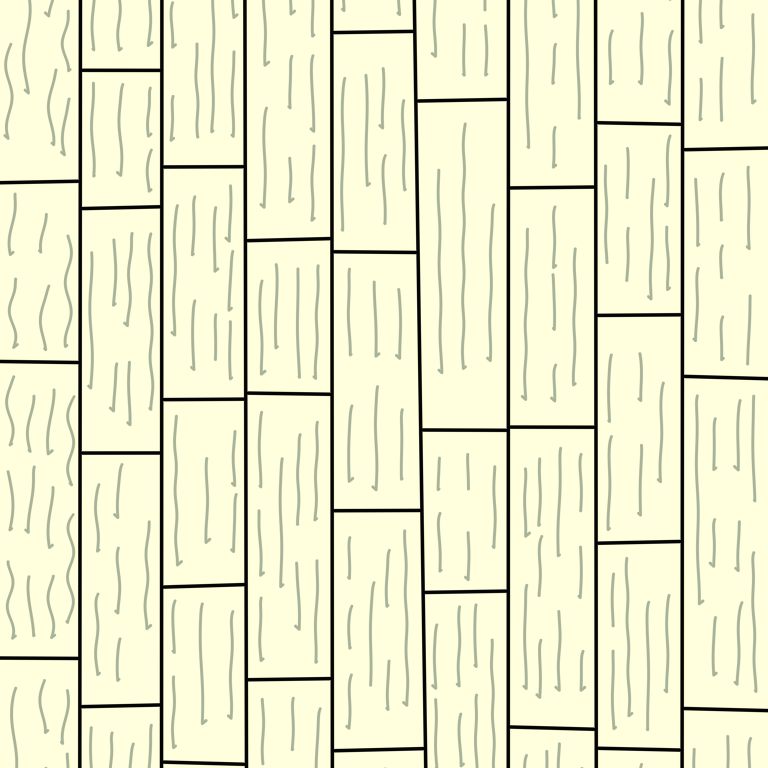
Write a Shadertoy shader that draws this texture.

```glsl
#define COLUMNS 9.0
#define PLANK_LENGTH 0.307
#define LENGTH_VARIATION 0.5
#define SEAM_HALF_WIDTH 0.0023
#define GRAIN_HALF_WIDTH 0.0019
#define JOINT_TILT 0.007
#define WOBBLE 0.0014
#define WOOD vec3(1.0, 1.0, 0.87)
#define GRAIN vec3(0.66, 0.70, 0.60)
#define INK vec3(0.01)

float hash(vec2 p) {
    return fract(sin(dot(p, vec2(127.1, 311.7))) * 43758.5453);
}

float coverage(float d) {
    float aa = 0.75 / iResolution.y;
    return 1.0 - smoothstep(-aa, aa, d);
}

float segmentDistance(vec2 p, vec2 a, vec2 b) {
    vec2 ab = b - a;
    return length(p - a - ab * clamp(dot(p - a, ab) / dot(ab, ab), 0.0, 1.0));
}

// Slightly leaning, unevenly spaced column boundary
float columnEdge(float i, float y) {
    float x = i / COLUMNS;
    float bend = 0.0105 * sin(3.1416 * x) + 0.005 * sin(6.2832 * x);
    float lean = 0.005 * (hash(vec2(i, 3.0)) - 0.6) - 0.013 * exp(-4.0 * (i - 5.0) * (i - 5.0));
    return x - bend + lean * (y - 0.5);
}

// Height of joint k across a column, u running from left to right
float jointHeight(float column, float k, float u) {
    float phase = fract(column * 0.618 + 0.55);
    float jitter = LENGTH_VARIATION * (hash(vec2(column + 11.0, k)) - 0.5);
    float tilt = JOINT_TILT * (hash(vec2(column, k + 23.0)) - 0.5);
    return (k + phase + jitter) * PLANK_LENGTH + tilt * (u - 0.5);
}

// Horizontal drift of a grain stroke, curling at its top
float strokeOffset(float y, float top, float bottom, vec2 id, float wobble) {
    float slope = 0.045 * (hash(id + 31.0) - 0.5);
    float wave = wobble * sin(y * mix(45.0, 100.0, hash(id + 37.0)) + 6.28 * hash(id + 41.0));
    float curl = 0.004 * (hash(id + 43.0) - 0.2) * exp((y - top) / 0.006);
    return slope * (y - 0.5 * (top + bottom)) + wave + curl;
}

float strokeDistance(vec2 p, float x, float bottom, float top, vec2 id, float wobble) {
    float y = clamp(p.y, bottom, top);
    float d = length(p - vec2(x + strokeOffset(y, top, bottom, id, wobble), y));
    // Small hook at the foot
    vec2 foot = vec2(x + strokeOffset(bottom, top, bottom, id, wobble), bottom);
    float side = hash(id + 47.0) < 0.5 ? -1.0 : 1.0;
    vec2 hook = vec2(side * 0.005, 0.004) * hash(id + 53.0) + 0.0002;
    return min(d, segmentDistance(p, foot, foot + hook));
}

// Broken vertical strokes in three or four lanes of a plank
float grainDistance(vec2 p, vec2 plank, float left, float width, float low, float high) {
    float d = 1.0;
    float lanes = 3.0 + step(0.65, hash(plank + 61.0));
    float wobble = WOBBLE * (0.6 + 2.2 * exp(-1.5 * plank.x));
    float base = low + 0.012;
    float span = high - low - 0.024;
    for (float lane = 0.0; lane < lanes; lane++) {
        vec2 laneId = vec2(plank.x * 7.0 + lane, plank.y * 5.0);
        float x = (lane + 0.5 + 0.35 * (hash(laneId + 67.0) - 0.5)) / lanes;
        x = left + width * mix(0.04, 0.96, x);
        float count = 1.0 + min(2.0, floor(hash(laneId + 71.0) * span * 9.0));
        for (float s = 0.0; s < count; s++) {
            vec2 id = laneId + vec2(0.0, s);
            float bottom = base + span * (s + 0.04 + 0.28 * hash(id + 73.0)) / count;
            float top = base + span * (s + 0.97 - 0.28 * hash(id + 79.0)) / count;
            d = min(d, strokeDistance(p, x, bottom, top, id, wobble));
        }
    }
    return d;
}

void mainImage(out vec4 fragColor, in vec2 fragCoord) {
    vec2 p = fragCoord / iResolution.xy;

    // Columns
    float column = 0.0;
    float seam = 1.0;
    for (float i = 1.0; i < COLUMNS; i++) {
        float offset = p.x - columnEdge(i, p.y);
        column += step(0.0, offset);
        seam = min(seam, abs(offset));
    }
    float left = columnEdge(column, p.y);
    float width = columnEdge(column + 1.0, p.y) - left;
    float u = (p.x - left) / width;

    // Planks between joints
    float low = -1.0;
    float high = 2.0;
    float row = 0.0;
    for (float k = -2.0; k < 6.0; k++) {
        float y = jointHeight(column, k, u);
        seam = min(seam, abs(p.y - y));
        if (y <= p.y) {
            low = y;
            row = k;
        } else {
            high = min(high, y);
        }
    }

    // Wood, grain, then ink seams
    float grain = grainDistance(p, vec2(column, row), left, width, low, high);
    vec3 color = mix(WOOD, GRAIN, coverage(grain - GRAIN_HALF_WIDTH));
    color = mix(color, INK, coverage(seam - SEAM_HALF_WIDTH));
    fragColor = vec4(color, 1.0);
}
```
